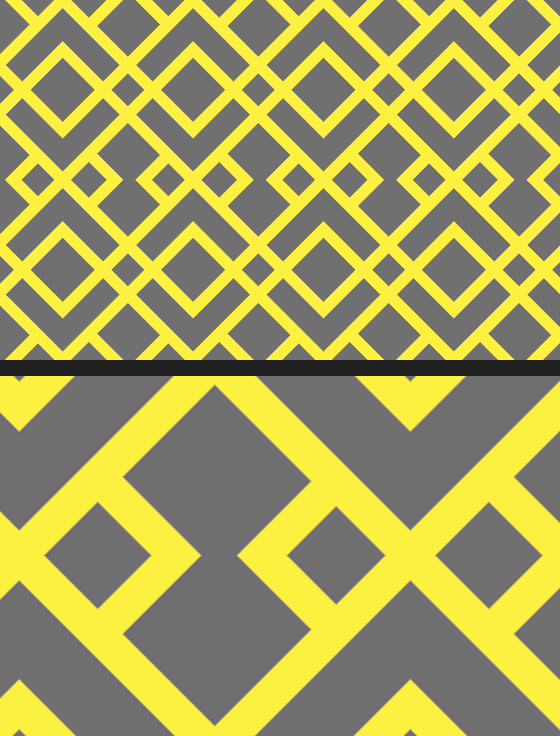
Top, the full canvas; bottom, a detail of the centre.
Reproduce this pattern procedurally as a Shadertoy shader.

```glsl
// Yellow lattice of interlocking diamond outlines on grey

// Distance measured along an axis to the centre line of a diamond outline
float diamondOutline(vec2 p, float radius) {
    return abs(abs(p.x) + abs(p.y) - radius);
}

void mainImage(out vec4 fragColor, in vec2 fragCoord) {
    // Canvas height is 1; each cell is centred on a large diamond
    vec2 period = vec2(0.3622, 0.5);
    vec2 p = fragCoord / iResolution.y - vec2(0.1741, 0.2505);
    vec2 cell = p - period * round(p / period);
    float fromCrossing = 0.5 * period.y - abs(cell.y);

    // Large diamonds overlap their neighbours, so visit both sides
    float line = 1.0;
    for (int i = -1; i <= 1; i++) {
        vec2 q = cell - vec2(float(i) * period.x, 0.0);
        line = min(line, diamondOutline(q, 0.5 * period.y));
        line = min(line, diamondOutline(q, period.x - 0.5 * period.y));

        // Small diamonds flank each crossing, the right one slightly larger
        float small = q.x > 0.0 ? 0.0727 : 0.0687;
        line = min(line, diamondOutline(vec2(abs(q.x) - small, fromCrossing), small));
    }

    // Perpendicular distance to the edge of the band, negative inside
    float edge = (line - 0.0232) * 0.7071;
    float soft = max(1.0 / iResolution.y, 0.0022);
    float band = 1.0 - smoothstep(-0.5 * soft, 0.5 * soft, edge);

    // Faint violet fringe on the grey next to each band
    float fringe = 1.0 - smoothstep(0.002, 0.005, edge);
    vec3 grey = mix(vec3(0.44), vec3(0.44, 0.42, 0.47), fringe);
    fragColor = vec4(mix(grey, vec3(0.99, 0.94, 0.25), band), 1.0);
}
```
